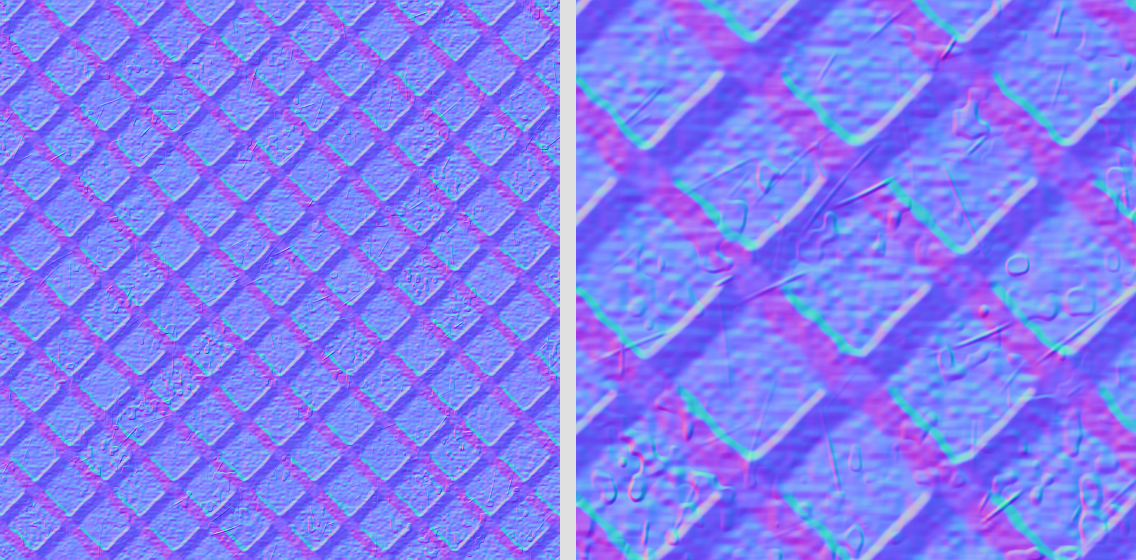
Left: the whole. Right: its middle third, enlarged.
Write a Shadertoy shader that draws this texture map.

```glsl
// Tangent-space normal map (green points down) of worn diamond tiles with slanted grooves.
// Tiles are a rotated square lattice; groove slopes and tile lips are set directly,
// then a wrapping relief of grain, chips and scratches is differentiated and added.

const float REPEATS = 8.0;                    // diamonds across and down
const float TILE_HALF = 0.385;                // half side, in lattice units
const float CORNER = 0.1;
const float GROOVE_SOFT = 0.04;
const float LIP_WIDTH = 0.046;
const float LIP_LEFT = 1.15;                  // slopes of the lower lips
const float LIP_RIGHT = 0.85;
const vec2 FALLING_GROOVE = vec2(0.36, 0.32); // facing of the grooves, y up
const vec2 RISING_GROOVE = vec2(-0.23, 0.37);
const vec2 TOP_FACING = vec2(-0.01, -0.09);
const float CROSSING_FLATTEN = 0.68;
const float GRAIN_HEIGHT = 0.0016;
const float WEAVE_HEIGHT = 0.0007;
const float LUMP_HEIGHT = 0.0023;
const float CHIP_DEPTH = 0.0021;
const float SCRATCH_DEPTH = 0.0017;
const float SCRATCH_GRID = 16.0;
const float SCRATCH_WIDTH = 0.034;            // in scratch grid cells

vec2 wrapCell(vec2 cell, vec2 period) {
    return floor(mod(cell + 0.5, period));
}

vec3 hash3(vec2 cell, float seed) {
    uvec3 v = uvec3(ivec3(vec3(cell, seed)));
    v = v * 1664525u + 1013904223u;
    v.x += v.y * v.z; v.y += v.z * v.x; v.z += v.x * v.y;
    v ^= v >> 16u;
    v.x += v.y * v.z; v.y += v.z * v.x; v.z += v.x * v.y;
    return vec3(v) * exp2(-32.0);
}

// Value noise that wraps after one canvas.
float noise(vec2 uv, vec2 period, float seed) {
    vec2 p = uv * period, cell = floor(p), f = p - cell;
    f = f * f * (3.0 - 2.0 * f);
    vec2 lo = wrapCell(cell, period), hi = wrapCell(cell + 1.0, period);
    float bottom = mix(hash3(lo, seed).x, hash3(vec2(hi.x, lo.y), seed).x, f.x);
    float top = mix(hash3(vec2(lo.x, hi.y), seed).x, hash3(hi, seed).x, f.x);
    return mix(bottom, top, f.y);
}

// Scattered, nearly straight cuts; two per grid cell.
float scratches(vec2 uv) {
    vec2 p = uv * SCRATCH_GRID, base = floor(p);
    float cut = 0.0;
    for (int i = 0; i < 18; i++) {
        vec2 cell = base + vec2(i % 3, (i / 3) % 3) - 1.0;
        vec2 id = wrapCell(cell, vec2(SCRATCH_GRID));
        float seed = float(i / 9) + 20.0;
        vec3 place = hash3(id, seed), look = hash3(id, seed + 10.0);
        float angle = mix(0.3, 2.0, look.x);
        vec2 dir = vec2(cos(angle), sin(angle)), d = p - cell - place.xy;
        float along = dot(d, dir);
        float across = dot(d, vec2(-dir.y, dir.x)) + 0.25 * along * along * (look.z - 0.5);
        float reach = mix(0.12, 0.8, place.z * place.z);
        float line = 1.0 - smoothstep(0.0, SCRATCH_WIDTH, abs(across));
        cut = max(cut, look.y * line * (1.0 - smoothstep(0.4 * reach, reach, abs(along))));
    }
    return cut;
}

float relief(vec2 uv) {
    float grain = noise(uv, vec2(170.0, 216.0), 1.0) * GRAIN_HEIGHT;
    float weave = noise(uv, vec2(48.0, 236.0), 8.0) * WEAVE_HEIGHT;
    float patches = noise(uv, vec2(72.0, 80.0), 2.0);
    float damage = smoothstep(0.3, 0.75, noise(uv, vec2(18.0), 4.0));
    float chips = smoothstep(0.56, 0.76, mix(patches, noise(uv, vec2(130.0, 110.0), 3.0), 0.55));
    float cuts = scratches(uv) * (0.35 + 0.65 * damage) * smoothstep(0.1, 0.6, 1.0 - patches);
    return grain + weave + patches * LUMP_HEIGHT - chips * damage * CHIP_DEPTH - cuts * SCRATCH_DEPTH;
}

void mainImage(out vec4 fragColor, in vec2 fragCoord) {
    vec2 uv = fragCoord / iResolution.xy;
    float pixel = 1.0 / min(iResolution.x, iResolution.y);

    // Rotated lattice: x runs to the upper right, y to the upper left.
    vec2 wobble = vec2(noise(uv, vec2(88.0), 5.0), noise(uv, vec2(48.0), 6.0)) - 0.5;
    vec2 p = uv * REPEATS;
    vec2 lattice = vec2(p.x + p.y, p.y - p.x) + vec2(0.05, 0.025) * wobble;
    vec2 tile = floor(lattice + 0.5), local = lattice - tile;
    vec2 id = wrapCell(vec2(tile.x - tile.y, tile.x + tile.y), vec2(2.0 * REPEATS));
    vec3 vary = hash3(id, 7.0);

    // Rounded tile: distance and outward direction on the canvas.
    vec2 q = abs(local) - (TILE_HALF - CORNER);
    vec2 outer = max(q, 0.0);
    float dist = length(outer) + min(max(q.x, q.y), 0.0) - CORNER;
    vec2 g = sign(local) * outer / max(length(outer), 0.0001);
    vec2 outward = vec2(g.x - g.y, g.x + g.y) * 0.7071;
    float soft = max(GROOVE_SOFT, pixel * REPEATS);
    float top = 1.0 - smoothstep(-soft, soft, dist);

    // Sloping groove floors, flattened where they cross.
    vec2 groove = smoothstep(TILE_HALF - soft, TILE_HALF + soft, abs(local));
    vec2 facing = FALLING_GROOVE * groove.x + RISING_GROOVE * groove.y;
    facing *= 1.0 - CROSSING_FLATTEN * groove.x * groove.y;
    facing += top * (TOP_FACING + 0.07 * (vary.xy - 0.5));

    // Bright lip along the lower sides of each tile.
    float lipWidth = max(LIP_WIDTH, 1.5 * pixel * REPEATS);
    float lip = 1.0 - smoothstep(0.2 * lipWidth, lipWidth, abs(dist + 0.012));
    float lipSlope = mix(LIP_LEFT, LIP_RIGHT, smoothstep(-0.5, 0.5, outward.x));
    facing += outward * lip * lipSlope * smoothstep(0.0, 0.6, -outward.y);

    // Surface wear, rougher in the falling grooves and uneven between tiles.
    float e = max(0.001, 0.5 * pixel);
    float h = relief(uv);
    vec2 slope = vec2(relief(uv + vec2(e, 0.0)), relief(uv + vec2(0.0, e))) - h;
    float rough = mix(0.6, mix(0.75, 1.25, vary.z), top) + 0.5 * groove.x * (1.0 - groove.y);
    facing -= rough * slope / e;

    vec3 normal = normalize(vec3(facing.x, -facing.y, 1.0));
    fragColor = vec4(0.5 + 0.5 * normal, 1.0);
}
```
